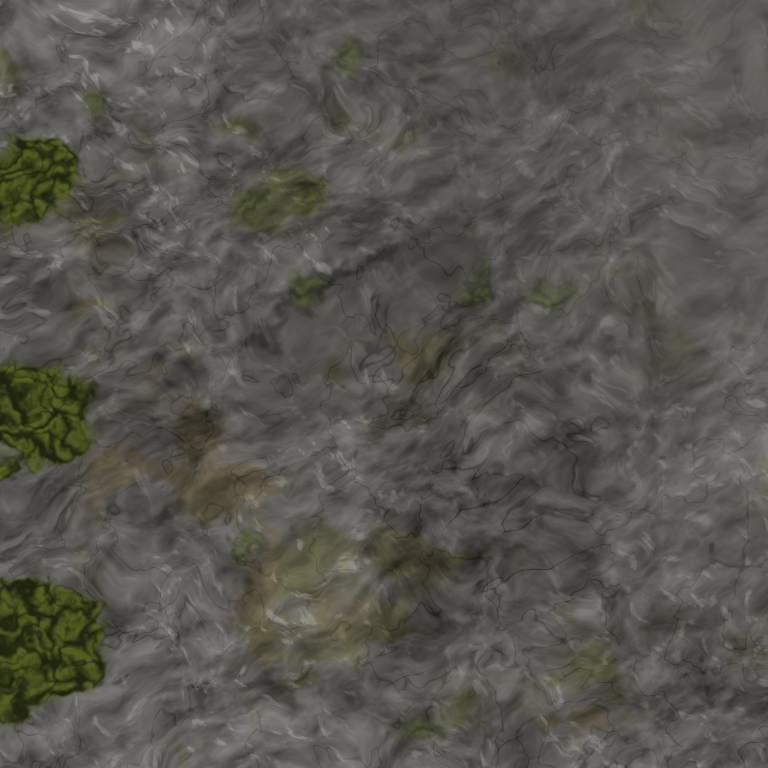
Give the GLSL for this texture, as a three.js fragment shader.

```glsl
// Weathered grey rock face with slanted strata, dry moss and green shrubs.
varying vec2 vUv;

const vec3 ROCK_TINT = vec3(1.02, 1.0, 0.95);
const vec3 HAZE = vec3(0.365, 0.36, 0.345);
const vec3 DRY_GRASS = vec3(0.335, 0.295, 0.215);
const vec3 OLIVE_MOSS = vec3(0.28, 0.28, 0.18);
const vec3 LEAF_DARK = vec3(0.12, 0.14, 0.06);
const vec3 LEAF_LIGHT = vec3(0.33, 0.37, 0.13);
const float MEAN_TONE = 0.335;
const float STRATA_ANGLE = 0.65;

float hash(vec2 p) {
  vec3 q = fract(p.xyx * 0.1031);
  q += dot(q, q.yzx + 33.33);
  return fract((q.x + q.y) * q.z);
}

vec2 hash2(vec2 p) {
  return vec2(hash(p), hash(p + 57.3));
}

vec2 rotate(vec2 p, float angle) {
  float c = cos(angle), s = sin(angle);
  return vec2(c * p.x + s * p.y, c * p.y - s * p.x);
}

float noise(vec2 p) {
  vec2 cell = floor(p), f = fract(p);
  f = f * f * (3.0 - 2.0 * f);
  float low = mix(hash(cell), hash(cell + vec2(1.0, 0.0)), f.x);
  float high = mix(hash(cell + vec2(0.0, 1.0)), hash(cell + 1.0), f.x);
  return mix(low, high, f.y);
}

// Layered noise, centred on zero.
float fbm(vec2 p) {
  float sum = 0.0, amplitude = 0.5;
  for (int i = 0; i < 4; i++) {
    sum += amplitude * (noise(p) - 0.5);
    p = rotate(p, 0.5) * 2.03 + 19.7;
    amplitude *= 0.55;
  }
  return sum;
}

// Thin lines along the zero level of the noise.
float cracks(vec2 p, float width) {
  return 1.0 - smoothstep(0.0, width, abs(fbm(p)));
}

float segmentDistance(vec2 p, vec2 a, vec2 b) {
  vec2 ab = b - a;
  return length(p - a - ab * clamp(dot(p - a, ab) / dot(ab, ab), 0.0, 1.0));
}

// Rounded leaf clusters, lit from above: 0 in the gaps, 1 on the tips.
float leafClusters(vec2 p) {
  vec2 cell = floor(p);
  float light = 0.0;
  for (int y = -1; y <= 1; y++) {
    for (int x = -1; x <= 1; x++) {
      vec2 id = cell + vec2(float(x), float(y));
      vec2 d = p - id - hash2(id);
      float dome = 1.0 - smoothstep(0.1, 0.8, length(d));
      light = max(light, dome * (0.75 + 0.5 * d.y + 0.3 * hash(id + 9.1)));
    }
  }
  return light;
}

float blob(vec2 p, vec2 centre, float radius, float softness) {
  return 1.0 - smoothstep(radius - softness, radius + softness, length(p - centre));
}

// Grey level of the stone; slab is the smooth, darker leaning plate.
float rockTone(vec2 p, vec2 warp, float slab) {
  vec2 q = p + 0.11 * warp;
  vec2 along = rotate(p + 0.05 * warp, STRATA_ANGLE);
  float broad = fbm(q * 5.0 + 3.0);
  float strata = fbm(along * vec2(11.0, 42.0));
  float lumps = fbm(q * vec2(15.0, 19.0) + 41.0);
  float grain = fbm(rotate(q, 0.4) * vec2(38.0, 62.0));
  float flecks = smoothstep(0.1, 0.32, fbm(rotate(q, 0.9) * vec2(85.0, 45.0) + 7.0));
  float roughness = mix(1.0, 0.5, slab);
  float tone = MEAN_TONE + 0.2 * broad + 0.15 * strata + roughness * (0.17 * lumps + 0.27 * grain);
  tone += roughness * flecks * (0.09 + 0.2 * broad);
  float breaks = smoothstep(-0.05, 0.2, fbm(p * 8.0 + 70.0));
  tone -= 0.09 * breaks * cracks(along * vec2(8.0, 20.0) + 5.0, 0.022);
  tone -= 0.06 * cracks(q * 13.0 + 23.0, 0.018);
  return tone - 0.035 * slab;
}

void main() {
  vec2 p = vUv;
  vec2 warp = vec2(fbm(p * 6.0), fbm(p * 6.0 + 31.0));
  vec2 rough = p + 0.07 * vec2(fbm(p * 24.0), fbm(p * 24.0 + 11.0));

  // Stone with its leaning slab and the shadow along the upper edge.
  float slab = 1.0 - smoothstep(0.04, 0.09, segmentDistance(rough, vec2(0.36, 0.5), vec2(0.57, 0.65)));
  float tone = rockTone(p, warp, slab);
  tone -= 0.09 * (1.0 - smoothstep(0.0, 0.016, segmentDistance(rough, vec2(0.32, 0.54), vec2(0.51, 0.69))));
  tone = clamp(tone, 0.13, 0.58);
  vec3 color = tone * mix(ROCK_TINT, vec3(1.0, 0.99, 0.98), smoothstep(0.3, 0.5, tone));

  // Dry grass and moss, thickest at the left.
  float leftBank = exp(-dot((p - vec2(0.2, 0.42)) * vec2(5.0, 4.5), (p - vec2(0.2, 0.42)) * vec2(5.0, 4.5)));
  float growth = smoothstep(0.12, 0.3, fbm(rough * vec2(8.0, 11.0) + 13.0) + 0.2 * leftBank);
  vec3 mossTint = mix(OLIVE_MOSS, DRY_GRASS, clamp(leftBank + 2.0 * fbm(p * 15.0) + 0.2, 0.0, 1.0));
  color = mix(color, mossTint * tone / MEAN_TONE, 0.75 * growth);

  // Large shrubs up the left edge, then scattered small tufts.
  float shrubs = 0.0;
  for (int i = 0; i < 3; i++) {
    float k = float(i);
    shrubs = max(shrubs, blob(rough * vec2(0.85, 1.0), vec2(0.035, 0.155 + 0.305 * k), 0.085 - 0.013 * k, 0.008));
  }
  for (int i = 0; i < 9; i++) {
    vec2 seed = hash2(vec2(float(i) * 7.0, 3.0));
    vec2 centre = vec2(0.12 + 0.8 * seed.x * seed.x, seed.y);
    shrubs = max(shrubs, 0.55 * blob(rough, centre, 0.012 + 0.012 * seed.x, 0.012));
  }
  float leaves = leafClusters(rough * 52.0) + 0.5 * fbm(p * 95.0);
  color = mix(color, mix(LEAF_DARK, LEAF_LIGHT, clamp(leaves, 0.0, 1.0)), shrubs);

  // Mist flattens the upper right corner.
  color = mix(color, HAZE, 0.5 * smoothstep(1.0, 1.9, p.x + p.y));
  gl_FragColor = vec4(color, 1.0);
}
```
